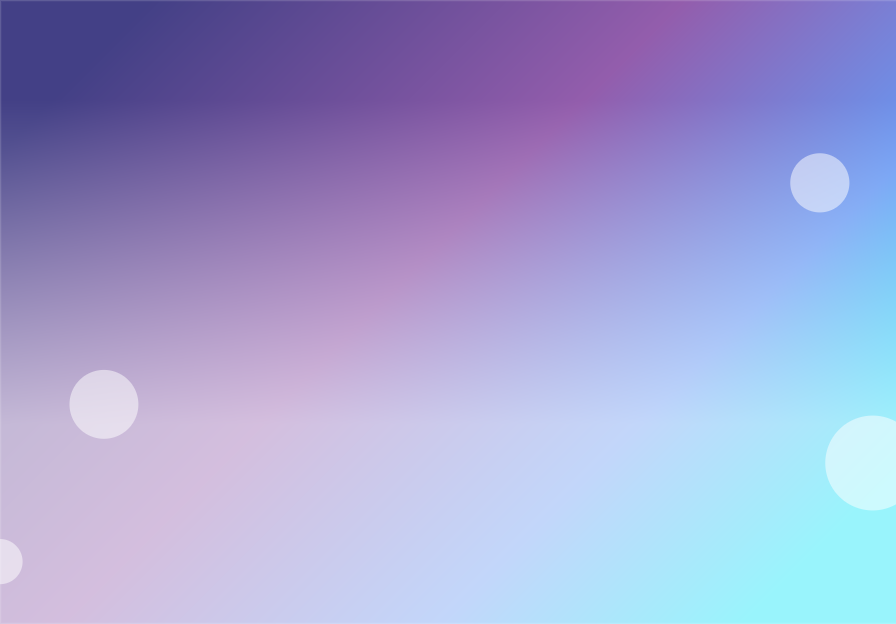
This background is drawn by a Shadertoy shader. Its source:

```glsl
// Soft diagonal gradient from indigo to cyan under a pale veil, with translucent discs.

#define INDIGO vec3(0.263, 0.251, 0.525)
#define ORCHID vec3(0.576, 0.365, 0.675)
#define AZURE  vec3(0.405, 0.600, 0.953)
#define CYAN   vec3(0.000, 0.895, 0.970)
#define STOPS  vec4(0.10, 0.45, 0.70, 0.90)
#define VEIL_TOP 0.84
#define VEIL_BOTTOM 0.32
#define VEIL_ALPHA 0.60
#define DISC_ALPHA 0.51
#define RIM_WIDTH 0.002
#define RIM_ALPHA 0.15

// Position of t between two stops, limited to 0..1
float between(float a, float b, float t) {
    return clamp((t - a) / (b - a), 0.0, 1.0);
}

vec3 diagonalGradient(float t) {
    vec3 color = mix(INDIGO, ORCHID, between(STOPS.x, STOPS.y, t));
    color = mix(color, AZURE, between(STOPS.y, STOPS.z, t));
    return mix(color, CYAN, between(STOPS.z, STOPS.w, t));
}

// Disc centres as fractions of the canvas, radii as fractions of its height
const vec3 DISCS[4] = vec3[4](
    vec3(0.915, 0.707, 0.0474),
    vec3(0.116, 0.352, 0.0552),
    vec3(0.974, 0.258, 0.0760),
    vec3(0.000, 0.100, 0.0362)
);

void mainImage(out vec4 fragColor, in vec2 fragCoord) {
    vec2 uv = fragCoord / iResolution.xy;
    float aspect = iResolution.x / iResolution.y;
    vec2 stretch = vec2(aspect, 1.0);
    float pixel = 1.0 / iResolution.y;
    const vec3 white = vec3(1.0);

    // Diagonal colour sweep from the upper left corner
    float t = (uv.x * aspect + 1.0 - uv.y) / (aspect + 1.0);
    vec3 color = diagonalGradient(t);

    // White veil that thickens downwards
    color = mix(color, white, VEIL_ALPHA * between(VEIL_TOP, VEIL_BOTTOM, uv.y));

    // Translucent discs
    for (int i = 0; i < 4; i++) {
        float dist = length((uv - DISCS[i].xy) * stretch) - DISCS[i].z;
        float cover = clamp(0.5 - dist / pixel, 0.0, 1.0);
        color = mix(color, white, DISC_ALPHA * cover);
    }

    // Faint light rim along the left, top and bottom edges
    float edge = min(uv.x * aspect, min(uv.y, 1.0 - uv.y));
    float rim = clamp((RIM_WIDTH - edge) / pixel + 0.5, 0.0, 1.0);
    color = mix(color, white, RIM_ALPHA * rim);

    fragColor = vec4(color, 1.0);
}
```
